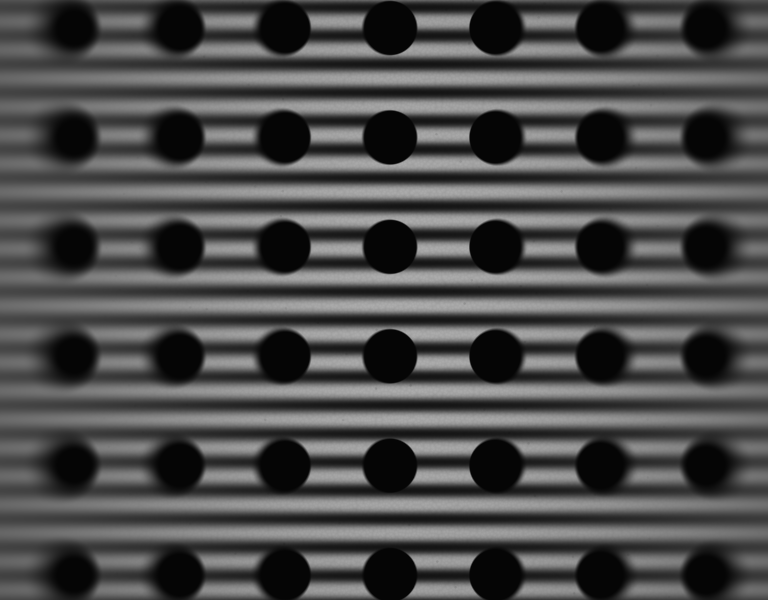
This pattern is drawn by a Shadertoy shader. Its source:

```glsl
// A 7 x 6 grid of black discs over horizontal soft grey stripes, seen through
// a lens focused near the middle: blur grows towards the left and right sides.
// Stripes are a blurred square wave (Fourier sum); grain is cellular noise.

const float PI = 3.14159265;

// Lengths are fractions of the canvas height.
const vec2  GRID_COUNT    = vec2(7.0, 6.0);
const vec2  GRID_ORIGIN   = vec2(0.1175, 0.0417);
const vec2  GRID_PITCH    = vec2(0.1775, 0.1823);
const float DISC_RADIUS   = 0.0452;
const float STRIPE_PITCH  = 0.04737;
const float STRIPE_CENTRE = 0.4667;
const float STRIPE_DUTY   = 0.45;
const float FOCUS_X       = 0.69;

const float BLACK  = 0.018;
const float DARK   = 0.07;
const float BRIGHT = 0.665;

vec2 hash2(vec2 p) {
    vec3 q = fract(p.xyx * vec3(0.1031, 0.1030, 0.0973));
    q += dot(q, q.yzx + 33.33);
    return fract((q.xx + q.yz) * q.zy);
}

// Distance to the nearest scattered point (x) and that point's random value (y).
vec2 cellular(vec2 p) {
    vec2 cell = floor(p);
    vec2 nearest = vec2(8.0, 0.0);
    for (int j = -1; j <= 1; j++)
    for (int i = -1; i <= 1; i++) {
        vec2 id = cell + vec2(i, j);
        vec2 rnd = hash2(id);
        float d = length(id + rnd - p);
        if (d < nearest.x) nearest = vec2(d, fract(rnd.x * 7.0 + rnd.y * 13.0));
    }
    return nearest;
}

// Square wave, 1 on the dark lines, after a Gaussian blur of width sigma.
float stripeCover(float y, float pitch, float duty, float sigma) {
    float cover = duty;
    for (int i = 1; i <= 6; i++) {
        float n = float(i);
        float k = PI * n * sigma / pitch;
        cover += 2.0 * sin(n * PI * duty) / (n * PI)
               * cos(2.0 * PI * n * y / pitch) * exp(-2.0 * k * k);
    }
    return clamp(cover, 0.0, 1.0);
}

// Disc grid coverage; edges facing away from the focus are softer.
float discCover(vec2 p, float blur, float side, float pixel) {
    vec2 id = clamp(round((p - GRID_ORIGIN) / GRID_PITCH), vec2(0.0), GRID_COUNT - 1.0);
    vec2 local = p - GRID_ORIGIN - id * GRID_PITCH;
    float outward = clamp(local.x * side / DISC_RADIUS, -1.0, 1.0);
    float soft = max(blur * (1.0 + 0.45 * outward), pixel);
    return 1.0 - smoothstep(-soft, soft, length(local) - DISC_RADIUS);
}

// Fine mottling plus a few small dark specks, as a brightness factor.
float grain(vec2 p) {
    float mottle = cellular(p * 190.0).x - 0.45;
    vec2 speck = cellular(p * 32.0 + 5.0);
    float spot = step(0.88, speck.y) * (1.0 - smoothstep(0.03, 0.1, speck.x));
    return 1.0 - 0.07 * mottle - 0.1 * spot;
}

void mainImage(out vec4 fragColor, in vec2 fragCoord) {
    vec2 p = fragCoord / iResolution.y;
    float pixel = 1.0 / iResolution.y;

    // Defocus is zero on the focal line and about one at the sides.
    float offset = p.x - FOCUS_X;
    float defocus = pow(abs(offset) / 0.62, 1.5);
    float side = offset < 0.0 ? -1.0 : 1.0;

    // Striped backdrop
    float sigma = 0.0047 + 0.0072 * defocus;
    float stripes = stripeCover(p.y - STRIPE_CENTRE, STRIPE_PITCH, STRIPE_DUTY, sigma);
    float shade = mix(BRIGHT, DARK, stripes);

    // Uneven light and grain
    vec2 fromMiddle = p - vec2(0.64, 0.5);
    shade *= 1.0 - 0.3 * dot(fromMiddle, fromMiddle);
    shade *= mix(grain(p), 1.0, clamp(defocus, 0.0, 1.0));

    // Discs in front
    float discs = discCover(p, 0.0015 + 0.022 * defocus, side, pixel);
    shade = mix(shade, BLACK, discs);

    fragColor = vec4(vec3(shade), 1.0);
}
```
